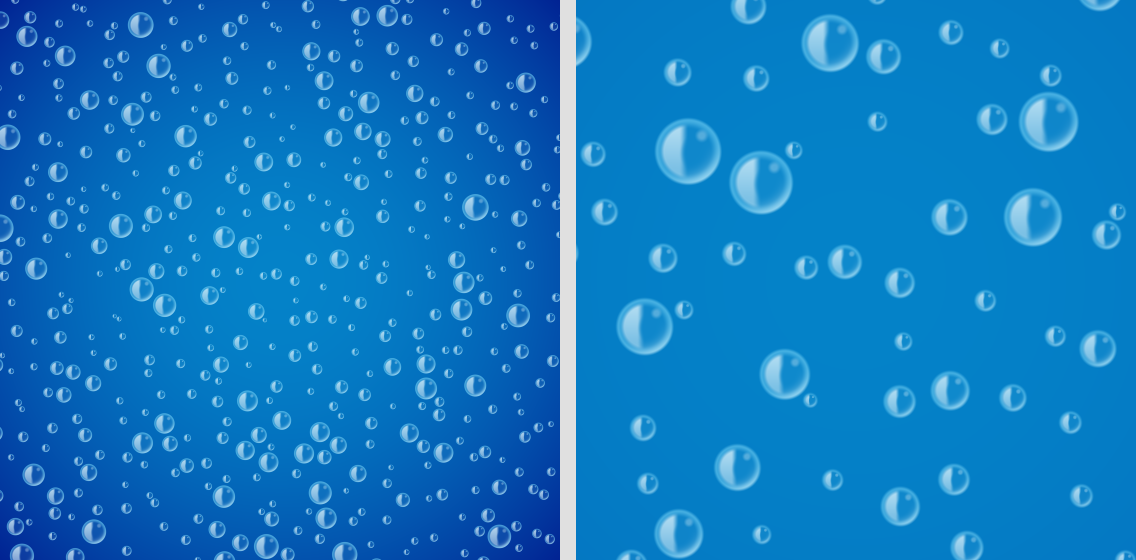
Left: the whole. Right: its middle third, enlarged.
Reproduce this pattern procedurally as a three.js fragment shader.

```glsl
// Clear air bubbles scattered over a deep blue backdrop that darkens outwards.
// Each jittered grid cell holds one bubble; close neighbours shrink so that
// none overlap. Rim, window reflection and lower glow are shaded analytically.

varying vec2 vUv;

const vec3 CENTER_BLUE = vec3(0.015, 0.51, 0.785);
const vec3 CORNER_BLUE = vec3(0.005, 0.135, 0.575);
const vec3 RIM_COLOR   = vec3(0.45, 0.82, 0.96);
const vec3 SHINE_COLOR = vec3(0.84, 0.94, 0.98);

const float CELLS        = 21.0;    // bubbles across the canvas
const float GRID_ANGLE   = 0.42;    // tilts the rows away from the edges
const float MIN_RADIUS   = 0.0048;
const float RADIUS_RANGE = 0.0075;  // spread of the common sizes
const float BIG_EXTRA    = 0.0140;  // added to the few largest bubbles
const float JITTER       = 0.42;    // in cells
const float CLEARANCE    = 0.86;    // gap kept between neighbours
const float EDGE         = 0.0012;  // half width of the soft outline

vec3 hash3(vec2 p) {
  vec3 q = fract(p.xyx * vec3(0.1031, 0.1030, 0.0973));
  q += dot(q, q.yxz + 33.33);
  return fract((q.xxy + q.yzz) * q.zyx);
}

// Centre (xy) and wanted radius (z) of the bubble in a cell, in cell units.
vec3 bubbleIn(vec2 cell) {
  vec3 h = hash3(cell + 71.0);
  float big = pow(h.z, 8.0);
  float radius = MIN_RADIUS + RADIUS_RANGE * h.z + BIG_EXTRA * big;
  vec2 offset = (h.xy - 0.5) * 2.0 * JITTER * (1.0 - 0.6 * big);
  return vec3(cell + 0.5 + offset, radius * CELLS);
}

// Radius after making room for the surrounding bubbles.
float fittedRadius(vec3 bubble, vec2 cell) {
  float fit = 1.0;
  for (int y = -1; y <= 1; y++) {
    for (int x = -1; x <= 1; x++) {
      if (x == 0 && y == 0) continue;
      vec3 other = bubbleIn(cell + vec2(float(x), float(y)));
      float gap = distance(bubble.xy, other.xy);
      fit = min(fit, CLEARANCE * gap / (bubble.z + other.z));
    }
  }
  return bubble.z * fit;
}

// p is the position in the bubble, with the outline at length 1.
vec3 shadeBubble(vec3 back, vec2 p, float soft) {
  float d = length(p);
  float inside = 1.0 - smoothstep(1.0 - soft, 1.0 + soft, d);
  float below = max(dot(p, vec2(0.5, -0.86)), 0.0);

  // Faint body and thin bright rim
  float rim = smoothstep(0.68, 0.98, d);
  vec3 color = mix(back, RIM_COLOR, 0.10 + 0.52 * rim);

  // Crescent glow at the lower right
  float glow = smoothstep(0.35, 0.92, d) * below * below;
  color = mix(color, SHINE_COLOR, 0.55 * glow);

  // Curved window reflection on the left
  float window = 1.0 - smoothstep(0.78 - soft, 0.82 + soft, d);
  window *= smoothstep(0.48, 0.74, length(p - vec2(0.45, -0.05)));
  window *= 1.0 - smoothstep(-0.28, 0.02, p.x);
  color = mix(color, SHINE_COLOR, window * (0.66 + 0.22 * p.y));

  // Small glint opposite the window
  float glint = 1.0 - smoothstep(0.06, 0.24, length(p - vec2(0.42, 0.48)));
  color = mix(color, SHINE_COLOR, 0.35 * glint);

  return mix(back, color, inside);
}

void main() {
  // Radial backdrop
  vec2 fromCenter = vUv - 0.5;
  vec3 color = mix(CENTER_BLUE, CORNER_BLUE, 2.0 * dot(fromCenter, fromCenter));

  // Bubbles on the tilted, jittered grid
  float c = cos(GRID_ANGLE);
  float s = sin(GRID_ANGLE);
  vec2 p = mat2(c, s, -s, c) * fromCenter * CELLS;
  vec2 home = floor(p);
  for (int y = -1; y <= 1; y++) {
    for (int x = -1; x <= 1; x++) {
      vec2 cell = home + vec2(float(x), float(y));
      vec3 bubble = bubbleIn(cell);
      vec2 local = p - bubble.xy;
      if (length(local) < bubble.z + EDGE * CELLS) {
        float radius = fittedRadius(bubble, cell);
        vec2 upright = mat2(c, -s, s, c) * local / radius;
        color = shadeBubble(color, upright, EDGE * CELLS / radius);
      }
    }
  }

  gl_FragColor = vec4(color, 1.0);
}
```
